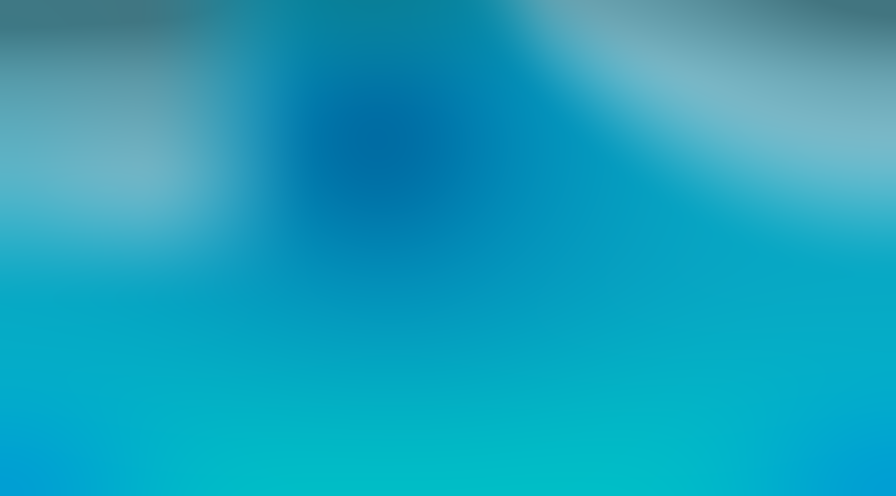
A Shadertoy shader for this background:

```glsl
// Soft aqua backdrop: a teal gradient with a deep blue plume in the middle
// and two pale, blurred clouds in the upper corners. Everything is built
// from Gaussian glows and smoothstep masks in 0..1 canvas coordinates.

const vec3 TEAL_LOW    = vec3(0.00, 0.755, 0.780);
const vec3 TEAL_HIGH   = vec3(0.03, 0.660, 0.770);
const vec3 CORNER_BLUE = vec3(0.00, 0.590, 0.840);
const vec3 PLUME_BLUE  = vec3(0.00, 0.520, 0.710);
const vec3 PLUME_CORE  = vec3(0.00, 0.400, 0.620);
const vec3 PLUME_TOP   = vec3(0.04, 0.480, 0.560);
const vec3 CLOUD_LIGHT = vec3(0.54, 0.775, 0.835);
const vec3 CLOUD_SHADE = vec3(0.27, 0.450, 0.490);

const float CLOUD_BASE  = 0.43;  // lowest height of the right cloud
const float CLOUD_CURVE = 2.20;  // how fast its edge climbs to the left
const float CLOUD_SOFT  = 0.32;  // blur of its edge

// Elliptical Gaussian falloff, 1 at the centre.
float glow(vec2 p, vec2 centre, vec2 radius) {
    vec2 d = (p - centre) / radius;
    return exp(-dot(d, d));
}

// Teal field with the blue plume and blue lower corners.
vec3 waterColor(vec2 p) {
    vec3 color = mix(TEAL_LOW, TEAL_HIGH, smoothstep(-0.05, 0.5, p.y));
    float corners = glow(p, vec2(0.0), vec2(0.17, 0.22))
                  + glow(p, vec2(1.0, 0.0), vec2(0.17, 0.22));
    color = mix(color, CORNER_BLUE, 0.8 * corners);

    float plume = glow(p, vec2(0.44, 0.70), vec2(0.25, 0.38));
    color = mix(color, PLUME_BLUE, plume);
    color = mix(color, PLUME_CORE, 0.8 * glow(p, vec2(0.42, 0.72), vec2(0.11, 0.20)));
    float top = smoothstep(0.75, 1.05, p.y) * glow(p, vec2(0.41, 1.0), vec2(0.20, 0.6));
    return mix(color, PLUME_TOP, 0.85 * top);
}

// Left cloud: upright, rounded below, fading a little at the canvas edge.
float leftCloud(vec2 p) {
    float side = 1.0 - smoothstep(0.15, 0.36, p.x);
    float below = smoothstep(0.37, 0.68, p.y);
    float rim = 1.0 - 0.30 * glow(p, vec2(0.0, 0.50), vec2(0.10, 0.30));
    return 0.92 * side * below * rim;
}

// Right cloud: its lower edge sweeps up towards the middle.
float rightCloud(vec2 p) {
    float away = 1.0 - p.x;
    float edge = CLOUD_BASE + CLOUD_CURVE * away * away;
    return 0.96 * smoothstep(0.0, CLOUD_SOFT, p.y - edge)
                * smoothstep(0.47, 0.62, p.x);
}

// Grey shading of the clouds along the top and in the outer corners.
float cloudShade(vec2 p) {
    float left = 0.90 * glow(p, vec2(-0.02, 1.06), vec2(0.24, 0.30));
    float right = 0.85 * glow(p, vec2(1.02, 1.06), vec2(0.26, 0.26));
    float inner = 0.45 * glow(p, vec2(0.25, 1.0), vec2(0.15, 0.32));
    float top = 0.35 * smoothstep(0.82, 1.04, p.y);
    return clamp(max(left, right) + inner + top, 0.0, 1.0);
}

void mainImage(out vec4 fragColor, in vec2 fragCoord) {
    vec2 p = fragCoord / iResolution.xy;
    vec3 cloud = mix(CLOUD_LIGHT, CLOUD_SHADE, cloudShade(p));
    vec3 color = mix(waterColor(p), cloud, max(leftCloud(p), rightCloud(p)));
    fragColor = vec4(color, 1.0);
}
```
